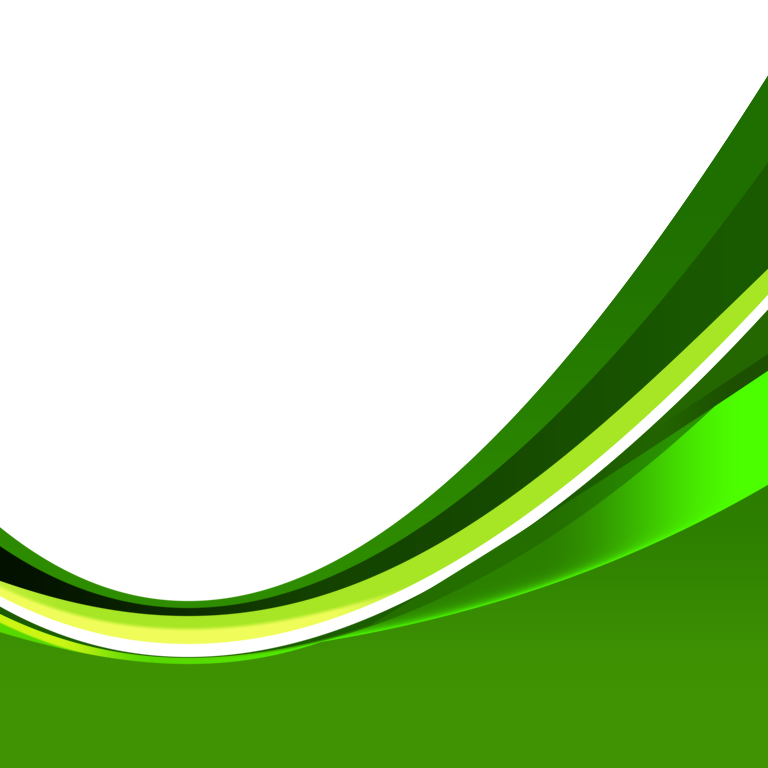
This background is drawn by a WebGL 1 fragment shader. Its source:

```glsl
precision highp float;
// Sweeping green, lime and white ribbons curving over a green ground.
uniform vec2 u_resolution;

const float VALLEY_X = 0.245;
const vec3 WHITE = vec3(1.0);
const vec3 LIME = vec3(0.65, 0.90, 0.14);
const vec3 YELLOW = vec3(0.94, 0.99, 0.35);
const vec3 NEON = vec3(0.30, 1.0, 0.0);
const vec3 LEAF = vec3(0.34, 0.85, 0.0);
const vec3 SHADE = vec3(0.11, 0.36, 0.0);

// Height of a curve: base + slope*d + d*d*(q.x + q.y*d + q.z*d*d).
float curve(float d, float base, float slope, vec3 q) {
  return base + d * (slope + d * (q.x + d * (q.y + d * q.z)));
}

// Smooth coverage of the area below a height.
float below(float y, float height, float soft) {
  return 1.0 - smoothstep(-soft, soft, y - height);
}

// Dark inner band, almost black at the far left.
vec3 innerBand(float x) {
  vec3 c = mix(vec3(0.01, 0.06, 0.0), vec3(0.08, 0.27, 0.0), smoothstep(-0.05, 0.5, x));
  return mix(c, vec3(0.10, 0.35, 0.0), smoothstep(0.5, 1.0, x));
}

// Glossy leaf: bright tail, dark middle, neon right end.
vec3 leafBody(float x, float rise) {
  vec3 c = mix(LEAF, vec3(0.17, 0.50, 0.0), smoothstep(0.32, 0.52, x));
  c = mix(c, NEON, smoothstep(0.70, 0.98, x));
  float rim = exp(-max(rise, 0.0) / 0.006) * smoothstep(0.2, 0.45, x);
  return mix(c, NEON, rim);
}

void main() {
  vec2 p = gl_FragCoord.xy / u_resolution;
  float soft = 0.9 / min(u_resolution.x, u_resolution.y);
  float x = p.x;
  float y = p.y;
  float d = x - VALLEY_X;

  // Edges of the upper ribbons
  float outerTop = curve(d, 0.2174, 0.0, vec3(1.503, -0.40, 0.0));
  float innerTop = curve(d, 0.2083, 0.0, vec3(1.25, -0.36, 0.07));
  float limeTop = curve(d, 0.1979, 0.0, vec3(0.848, 0.2535, -0.432));
  float yellowTop = curve(d, 0.181, 0.0, vec3(0.80, -0.48, 0.0));
  float whiteTop = curve(d, 0.1615, 0.0, vec3(0.975, -0.25, 0.02));
  float whiteBottom = curve(d, 0.1445, 0.0, vec3(1.0, -0.36, 0.115));

  // Edges of the leaf and the ground
  float tailTop = curve(d, 0.1435, 0.0, vec3(0.85, -0.40, 0.0));
  float bladeTop = curve(d, 0.045, 0.58, vec3(0.06, 0.0, 0.0));
  float leafTop = max(tailTop, bladeTop);
  float foldTop = min(curve(d, 0.14, 0.03, vec3(0.66, 0.0, 0.0)), leafTop);
  float cupBottom = curve(d, 0.1354, 0.0, vec3(0.85, 0.65, 0.0));
  float bladeBottom = curve(abs(d), 0.142, 0.095, vec3(0.17, 0.135, 0.0));
  float groundTop = min(cupBottom, bladeBottom);

  // Upper ribbons, painted from the top down
  vec3 outer = mix(vec3(0.18, 0.55, 0.0), vec3(0.12, 0.43, 0.0), smoothstep(0.2, 0.8, y));
  vec3 color = mix(WHITE, outer, below(y, outerTop, soft));
  color = mix(color, innerBand(x), below(y, innerTop, soft));
  color = mix(color, LIME, below(y, limeTop, soft));
  float leftGlow = 1.0 - smoothstep(-0.1, 0.12, x);
  color = mix(color, mix(YELLOW, LIME, 0.25), leftGlow * below(y, limeTop, soft));
  vec3 gold = mix(YELLOW, LIME, smoothstep(0.42, 0.58, x));
  color = mix(color, gold, below(y, yellowTop, 0.004));
  color = mix(color, WHITE, below(y, whiteTop, soft));

  // Shadow under the white ribbon, with a faint crease
  vec3 shadow = mix(SHADE, vec3(0.14, 0.40, 0.0), smoothstep(0.75, 0.9, x));
  float crease = below(y, leafTop + 0.022, soft) * smoothstep(0.84, 0.96, x);
  shadow *= 1.0 - 0.22 * crease;
  color = mix(color, shadow, below(y, whiteBottom, soft));

  // Leaf with its upper fold
  vec3 fold = mix(LEAF, vec3(0.14, 0.43, 0.0), smoothstep(0.28, 0.5, x));
  fold = mix(fold, vec3(0.16, 0.58, 0.0), smoothstep(0.7, 0.9, x));
  color = mix(color, fold, below(y, leafTop, soft));
  color = mix(color, leafBody(x, y - groundTop), below(y, foldTop, soft));

  // Yellow lip along the left tail
  float lip = below(y, tailTop, soft) * (1.0 - below(y, tailTop - 0.011, 0.002));
  lip *= 1.0 - smoothstep(0.07, 0.2, x);
  color = mix(color, vec3(0.80, 0.96, 0.08), lip);

  // Ground
  vec3 ground = mix(vec3(0.25, 0.58, 0.01), vec3(0.17, 0.49, 0.0), smoothstep(0.08, 0.36, y));
  color = mix(color, ground, below(y, groundTop, soft));

  gl_FragColor = vec4(color, 1.0);
}
```
